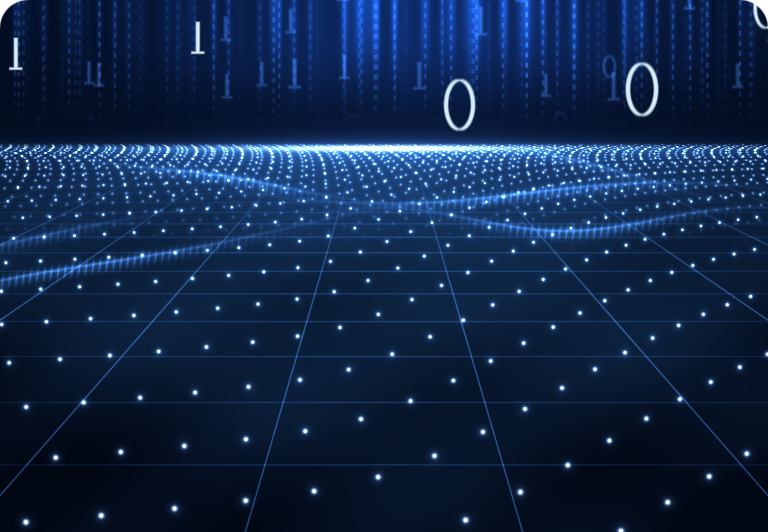
Give the GLSL for this background, as a WebGL 1 fragment shader.

```glsl
precision highp float;
uniform vec2 u_resolution;

const vec3 ABYSS = vec3(0.004, 0.03, 0.08);
const vec3 NAVY = vec3(0.05, 0.135, 0.25);
const vec3 STEEL = vec3(0.05, 0.11, 0.2);
const vec3 BLUE = vec3(0.08, 0.24, 0.58);
const vec3 SKY_BLUE = vec3(0.3, 0.54, 0.9);
const vec3 ICE = vec3(0.84, 0.93, 0.98);
const float HORIZON = 0.724;
const float VANISH_Y = 0.8925;
const vec2 GRID_STEP = vec2(0.584, 0.2358);
const float GRID_SHIFT = 0.035;
const vec2 DOT_STEP = vec2(0.158, 0.155);
const float DOT_SHEAR = 0.32;
const float DOT_ORIGIN = 0.268;
const float DOT_FAR = 0.15;
const float DOT_CROWD = 0.02;
const float CORNER = 0.053;

float hash(vec2 p) {
  return fract(sin(dot(p, vec2(127.1, 311.7))) * 43758.5);
}

float gauss(float x, float width) {
  return exp(-x * x / (width * width));
}

// Oval outline, thicker at the sides
float ring(vec2 p, float size, float soft) {
  vec2 q = p / vec2(0.55 * size, size);
  float r = length(q);
  float stroke = size * mix(0.02, 0.09, abs(q.x) / (r + 0.001));
  return 1.0 - smoothstep(-soft, soft, abs(r - 1.0) * 0.55 * size - stroke);
}

// Upright bar on a short foot
float bar(vec2 p, float size, float soft) {
  vec2 stem = abs(p) - vec2(0.13, 1.0) * size;
  vec2 foot = abs(p + vec2(0.0, size)) - vec2(0.42, 0.08) * size;
  float gap = min(max(stem.x, stem.y), max(foot.x, foot.y));
  return 1.0 - smoothstep(-soft, soft, gap);
}

vec3 sky(vec2 p, float px) {
  float middle = gauss(p.x - 0.06, 0.48);
  float rise = smoothstep(0.74, 0.93, p.y);
  vec3 col = mix(ABYSS, BLUE, middle * mix(0.16, 0.55, rise) + 0.07);

  for (int i = 0; i < 3; i++) {
    float layer = float(i);

    // Light beams and dashed streams in jittered columns
    float pitch = 0.105 / (1.0 + layer * 1.2);
    float id = floor(p.x / pitch);
    float seed = hash(vec2(id, layer + 3.0));
    float x = p.x - (id + 0.3 + 0.4 * seed) * pitch;
    float reach = smoothstep(0.72 + 0.12 * seed, 1.0, p.y);
    col += BLUE * gauss(x, pitch * 0.17) * reach * (0.15 + 0.6 * middle) * seed;
    float dash = smoothstep(-0.3, 0.5, sin(p.y * 330.0 + seed * 40.0));
    float stream = (1.0 - smoothstep(0.0, 0.004, abs(x))) * dash;
    col += SKY_BLUE * stream * smoothstep(0.75, 0.87, p.y) * seed * 0.3;

    // Scattered soft rings and bars
    vec2 cell = vec2(0.12, 0.1) * (1.0 + 0.35 * layer);
    vec2 spot = floor(p / cell);
    float kind = hash(spot + layer * 17.0);
    vec2 q = p - (spot + 0.35 + 0.3 * vec2(kind, hash(spot + 5.0))) * cell;
    float size = 0.017 + 0.01 * fract(kind * 7.0);
    float mark = kind > 0.85 ? ring(q, size, 0.004) : bar(q, size, 0.004);
    col += SKY_BLUE * mark * step(0.55, kind) * 0.4 * smoothstep(0.76, 0.82, p.y);
  }

  // Foreground rings and bars
  float soft = max(px, 0.0022);
  float mark = ring(p - vec2(0.142, 0.803), 0.046, soft);
  mark += ring(p - vec2(0.485, 0.832), 0.048, soft);
  mark += ring(p - vec2(0.718, 0.985), 0.037, soft);
  mark += bar(p - vec2(-0.692, 0.9), 0.029, soft);
  mark += bar(p - vec2(-0.35, 0.93), 0.029, soft);
  return mix(col, ICE, min(mark, 1.0));
}

// Perspective rails and rungs
float grid(vec2 p, float d, float px) {
  float x = p.x / d;
  float across = abs(fract(x / GRID_STEP.x) - 0.5) * GRID_STEP.x * d;
  float row = fract(1.0 / (d * GRID_STEP.y) - GRID_SHIFT);
  float along = abs(row - 0.5) * GRID_STEP.y * d * d;
  float width = max(px * 0.6, 0.0015);
  float rails = gauss(across / sqrt(1.0 + x * x), width) * smoothstep(0.15, 0.5, d);
  float rungs = gauss(along, width) * smoothstep(0.22, 0.36, d);
  return rails * 0.62 + rungs * (0.14 + 0.16 * gauss(p.x, 0.5));
}

// Curved, sheared lattice of lights
float dots(vec2 p, float d, float px, vec2 pitch) {
  float far = d - DOT_FAR;
  float depth = -log(d) + DOT_CROWD / far - DOT_ORIGIN;
  float x = p.x / d + DOT_SHEAR * depth + 0.014;
  float ease = 1.0 / sqrt(1.0 + 0.2 * x * x);
  float s = x * ease;
  float root = sqrt(s * s + 0.04);
  float bend = 0.28 * s + 0.18 * (root - 0.2);
  vec2 cell = fract(vec2(x, depth - bend) / pitch + 0.5) - 0.5;
  vec2 gap = cell * pitch;
  gap.y += (0.28 + 0.18 * s / root) * ease * ease * ease * gap.x;
  float dy = -gap.y / (1.0 / d + DOT_CROWD / (far * far));
  float dx = d * (gap.x - DOT_SHEAR * gap.y) + p.x / d * dy;
  float r = length(vec2(dx, dy));
  float radius = max(0.0013 + 0.0046 * d, px * 0.7);
  return 1.25 * gauss(r, radius) + 0.16 * gauss(r, radius * 2.6);
}

// Glowing crest with hanging ticks; wave: height, rate, phase; span: centre, width
float crest(vec2 p, vec2 line, vec3 wave, vec2 span) {
  float y = line.x + line.y * p.x + wave.x * cos(wave.y * (p.x - wave.z));
  float drop = y - p.y;
  float tick = pow(0.5 + 0.5 * sin(p.x * 480.0 + drop * 60.0), 3.0);
  float edge = gauss(drop, 0.003) * 0.4;
  float fringe = gauss(drop - 0.004, 0.011) * (0.25 + 0.6 * tick);
  float x = p.x - span.x;
  return (edge + fringe) * gauss(x, span.y) + edge * 0.4 * gauss(x, span.y * 2.2);
}

vec3 ground(vec2 p, float px) {
  float d = max(VANISH_Y - p.y, 0.165);
  float haze = sin(p.x * 7.0 + p.y * 13.0) + sin(p.x * 13.0 - p.y * 19.0 + 2.0);
  float light = 0.28 - 0.8 * p.x * p.x + 0.78 * smoothstep(0.0, 0.5, p.y);
  vec3 col = mix(ABYSS, NAVY, clamp(light + haze * 0.1, 0.0, 1.1));
  col += STEEL * smoothstep(0.45, HORIZON, p.y) * gauss(p.x, 0.75);

  float glow = crest(p, vec2(0.606, 0.19), vec3(0.004, 9.0, 0.0), vec2(-0.57, 0.26));
  glow += crest(p, vec2(0.588, 0.0), vec3(-0.022, 9.0, 0.34), vec2(0.36, 0.2));
  glow += crest(p, vec2(0.637, 0.0), vec3(0.02, 6.0, 0.53), vec2(0.27, 0.22));
  glow += crest(p, vec2(0.62, -0.15), vec3(0.004, 14.0, -0.3), vec2(-0.3, 0.13));
  glow += 0.5 * crest(p, vec2(0.683, 0.2), vec3(0.003, 11.0, 0.0), vec2(-0.66, 0.14));
  glow += 0.5 * crest(p, vec2(0.79, -0.26), vec3(0.003, 15.0, 0.4), vec2(0.38, 0.12));
  col += SKY_BLUE * (glow + grid(p, d, px)) * 0.75;

  float away = smoothstep(0.52, 0.68, p.y);
  float lights = dots(p, d, px, DOT_STEP) * (1.0 - 0.25 * away);
  lights += dots(p, d, px, DOT_STEP * 0.62) * away * 0.5;
  return col + mix(SKY_BLUE, ICE, min(lights, 1.0)) * lights;
}

void main() {
  float px = 1.0 / u_resolution.y;
  float wide = 0.5 * u_resolution.x * px;
  vec2 p = gl_FragCoord.xy * px - vec2(wide, 0.0);
  float above = smoothstep(HORIZON - 0.004, HORIZON + 0.008, p.y);
  vec3 col = mix(ground(p, px), sky(p, px), above);

  // Horizon flare
  float lift = p.y - HORIZON + 0.003;
  col += SKY_BLUE * exp(-abs(lift) / 0.014) * (0.15 + 0.6 * gauss(p.x, 0.38));
  col += ICE * gauss(lift, 0.005) * gauss(p.x, 0.2);

  // Rounded upper corners
  vec2 q = max(vec2(abs(p.x) - wide, p.y - 1.0) + CORNER, 0.0);
  col = mix(col, vec3(1.0), smoothstep(-px, px, length(q) - CORNER) * step(0.0001, min(q.x, q.y)));
  gl_FragColor = vec4(clamp(col, 0.0, 1.0), 1.0);
}
```
